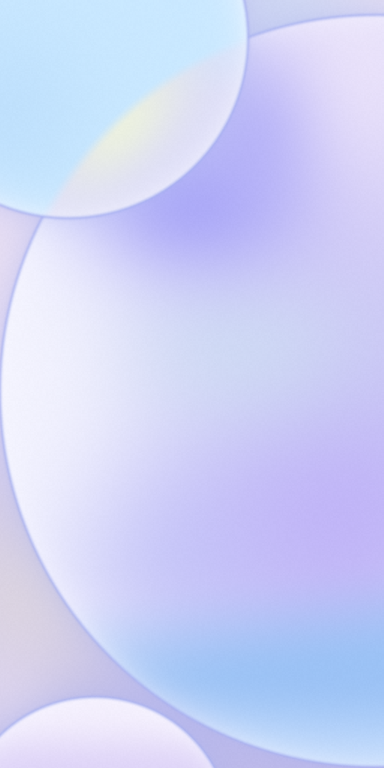
Reproduce this background procedurally as a Shadertoy shader.

```glsl
// Three overlapping frosted glass discs over a soft pastel backdrop.
// Each disc is a circle distance function filled with layered Gaussian glows,
// then finished with a pale inner rim, a thin edge line and a faint shadow.

// Discs: centre xy and radius, in canvas widths (canvas is 1 wide, 2 tall)
const vec3 MAIN_DISC = vec3(0.979, 0.982, 0.979);
const vec3 TOP_DISC  = vec3(0.177, 1.901, 0.469);
const vec3 LOW_DISC  = vec3(0.247, -0.169, 0.354);

// Palette
const vec3 WHITE      = vec3(0.97, 0.97, 1.00);
const vec3 PEARL      = vec3(0.95, 0.95, 0.995);
const vec3 LILAC      = vec3(0.79, 0.77, 0.96);
const vec3 VIOLET     = vec3(0.66, 0.65, 0.97);
const vec3 ORCHID     = vec3(0.75, 0.70, 0.97);
const vec3 BLUSH      = vec3(0.92, 0.89, 0.98);
const vec3 MIST       = vec3(0.80, 0.86, 0.95);
const vec3 PERIWINKLE = vec3(0.75, 0.76, 0.97);
const vec3 AZURE      = vec3(0.60, 0.76, 0.96);
const vec3 SKY        = vec3(0.79, 0.91, 1.00);
const vec3 LEMON      = vec3(0.92, 0.94, 0.88);
const vec3 WARM_GREY  = vec3(0.86, 0.83, 0.88);
const vec3 ROSE       = vec3(0.92, 0.88, 0.95);
const vec3 EDGE_TINT  = vec3(0.65, 0.69, 0.94);

const float EDGE_WIDTH  = 0.005;
const float EDGE_ALPHA  = 0.60;
const float SHADOW_SIZE = 0.045;
const float GRAIN       = 0.010;
const float GRAIN_CELLS = 256.0;

float discDistance(vec2 p, vec3 disc) {
    return length(p - disc.xy) - disc.z;
}

float softSpot(vec2 p, vec2 centre, vec2 radii) {
    vec2 q = (p - centre) / radii;
    return exp(-dot(q, q));
}

float hash(vec2 cell) {
    vec3 h = fract(cell.xyx * 0.1031);
    h += dot(h, h.yzx + 33.33);
    return fract((h.x + h.y) * h.z);
}

vec3 backdrop(vec2 p) {
    vec3 col = mix(LILAC * 0.95, ROSE, smoothstep(0.0, 1.4, p.y));
    col = mix(col, WARM_GREY, softSpot(p, vec2(0.06, 0.45), vec2(0.30, 0.28)));
    col = mix(col, ROSE, 0.5 * softSpot(p, vec2(0.0, 0.18), vec2(0.15)));
    return mix(col, vec3(0.82, 0.85, 0.95), softSpot(p, vec2(0.72, 2.0), vec2(0.25)));
}

vec3 mainFill(vec2 p) {
    vec3 col = mix(PEARL, LILAC, smoothstep(0.0, 0.95, p.x));
    // Lower half: periwinkle sweep, orchid cloud and azure floor
    col = mix(col, PERIWINKLE, 0.75 * softSpot(p, vec2(0.50, 0.55), vec2(0.38, 0.30)));
    col = mix(col, ORCHID, 0.85 * softSpot(p, vec2(0.90, 0.67), vec2(0.36, 0.30)));
    col = mix(col, AZURE, 0.95 * smoothstep(0.52, 0.24, p.y - 0.12 * (p.x - 0.7)));
    col = mix(col, vec3(0.76, 0.86, 0.99), 0.7 * smoothstep(0.24, 0.02, p.y));
    // Middle: cool mist
    col = mix(col, MIST, 0.75 * softSpot(p, vec2(0.62, 1.10), vec2(0.34, 0.22)));
    // Upper half: blush corner and violet cloud
    col = mix(col, BLUSH, 0.95 * softSpot(p, vec2(0.92, 1.82), vec2(0.40, 0.42)));
    col = mix(col, VIOLET, 0.60 * softSpot(p, vec2(0.66, 1.66), vec2(0.17, 0.22)));
    col = mix(col, VIOLET, 0.92 * softSpot(p, vec2(0.49, 1.46), vec2(0.28, 0.19)));
    return mix(col, PEARL, 0.7 * softSpot(p, vec2(0.05, 1.0), vec2(0.26, 0.40)));
}

vec3 topFill(vec2 p, float overlap) {
    vec3 clear = mix(SKY, vec3(0.75, 0.88, 0.99), softSpot(p, vec2(0.0, 1.70), vec2(0.25)));
    vec3 lens = mix(vec3(0.86, 0.86, 0.97), SKY, 0.6 * smoothstep(1.72, 1.95, p.y));
    vec2 along = vec2(p.x + p.y, p.x - p.y) * 0.7071;
    lens = mix(lens, LEMON, softSpot(along, vec2(1.41, -0.955), vec2(0.20, 0.10)));
    return mix(clear, lens, overlap);
}

vec3 lowFill(vec2 p) {
    return mix(vec3(0.87, 0.83, 0.97), vec3(0.95, 0.93, 0.99), smoothstep(-0.02, 0.15, p.y));
}

// Lays one glass disc over the scene, with shadow, inner rim and edge line
vec3 addGlass(vec3 under, vec3 fill, float d, float rimSize, float rimAlpha, float aa) {
    vec3 shaded = mix(under, EDGE_TINT, 0.30 * exp(-max(d, 0.0) / SHADOW_SIZE));
    fill = mix(fill, WHITE, rimAlpha * exp(min(d, 0.0) / rimSize));
    vec3 col = mix(shaded, fill, smoothstep(aa, -aa, d));
    float line = exp(-d * d / (EDGE_WIDTH * EDGE_WIDTH));
    return mix(col, EDGE_TINT, EDGE_ALPHA * line);
}

void mainImage(out vec4 fragColor, in vec2 fragCoord) {
    vec2 p = fragCoord / iResolution.xy * vec2(1.0, 2.0);
    float aa = 1.0 / iResolution.x;
    float dMain = discDistance(p, MAIN_DISC);
    float dTop = discDistance(p, TOP_DISC);
    float dLow = discDistance(p, LOW_DISC);

    vec3 col = backdrop(p);
    col = addGlass(col, mainFill(p), dMain, 0.045, 0.50, aa);
    col = addGlass(col, lowFill(p), dLow, 0.030, 0.50, aa);

    // The main disc shows faintly through the top one
    float overlap = smoothstep(0.012, -0.025, dMain);
    col = addGlass(col, topFill(p, overlap), dTop, 0.035, 0.55, aa);

    // Frosted grain
    col += GRAIN * (hash(floor(p * GRAIN_CELLS)) - 0.5);
    fragColor = vec4(clamp(col, 0.0, 1.0), 1.0);
}
```
